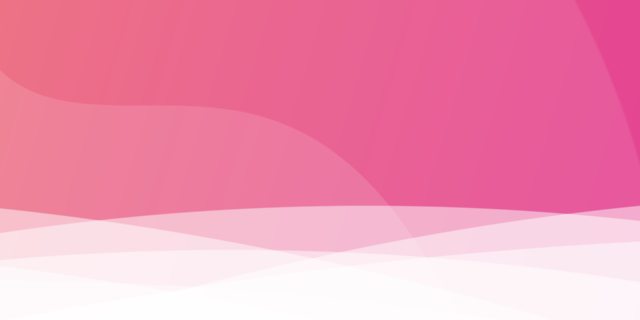
This background is drawn by a Shadertoy shader. Its source:

```glsl
// Pink diagonal gradient with a pale hill, a deeper top right corner
// and a stack of translucent white waves along the bottom.
// Each shape is a polynomial height curve, filled below and blended in order.

// Soft coverage of the side where distance is positive.
float cover(float distance) {
    float pixel = 1.0 / iResolution.y;
    return smoothstep(-pixel, pixel, distance);
}

// Height of the broad hill, dipping after the left edge and falling to the right.
float hillHeight(float x) {
    float d = x - 0.25;
    return 0.67 - d * d * (0.5 + 5.4 * d) + 0.058 * exp(-20.0 * x);
}

// Parabolic arch around its peak.
float archHeight(float x, vec2 peak, float bend) {
    float d = x - peak.x;
    return peak.y - bend * d * d;
}

// Slope that starts at a height and falls faster with distance.
float slopeHeight(float run, float start, float fall, float bend) {
    return start - run * (fall + bend * run);
}

void addWhite(inout vec3 color, float amount) {
    color = mix(color, vec3(1.0), amount);
}

void mainImage(out vec4 fragColor, in vec2 fragCoord) {
    vec2 uv = fragCoord / iResolution.xy;
    float fromTop = 1.0 - uv.y;
    float fromRight = 1.0 - uv.x;

    // Diagonal gradient from coral to magenta
    vec3 coral = vec3(0.922, 0.392, 0.463);
    vec3 magenta = vec3(0.894, 0.267, 0.578);
    float blend = pow(clamp(0.87 * uv.x + 0.13 * fromTop, 0.0, 1.0), 0.8);
    vec3 color = mix(coral, magenta, blend);

    // Pale sheet that leaves the top right corner deeper
    float sheetEdge = 0.898 + fromTop * (0.26 - 0.12 * fromTop);
    addWhite(color, 0.1 * cover(sheetEdge - uv.x));

    // Hill
    addWhite(color, 0.13 * cover(hillHeight(uv.x) - uv.y));

    // Arched waves
    addWhite(color, 0.5 * cover(archHeight(uv.x, vec2(0.573, 0.357), 0.26) - uv.y));
    addWhite(color, 0.5 * cover(archHeight(uv.x, vec2(0.36, 0.219), 0.245) - uv.y));

    // Waves falling away from the left edge
    addWhite(color, 0.5 * cover(slopeHeight(uv.x, 0.349, 0.21, 0.225) - uv.y));
    addWhite(color, 0.5 * cover(slopeHeight(uv.x, 0.169, 0.25, 0.2) - uv.y));
    addWhite(color, 0.4 * cover(slopeHeight(uv.x, 0.122, 0.0, 0.2) - uv.y));

    // Waves falling away from the right edge
    addWhite(color, 0.5 * cover(slopeHeight(fromRight, 0.357, 0.2, 0.235) - uv.y));
    addWhite(color, 0.5 * cover(slopeHeight(fromRight, 0.245, 0.1, 0.15) - uv.y));

    fragColor = vec4(color, 1.0);
}
```
